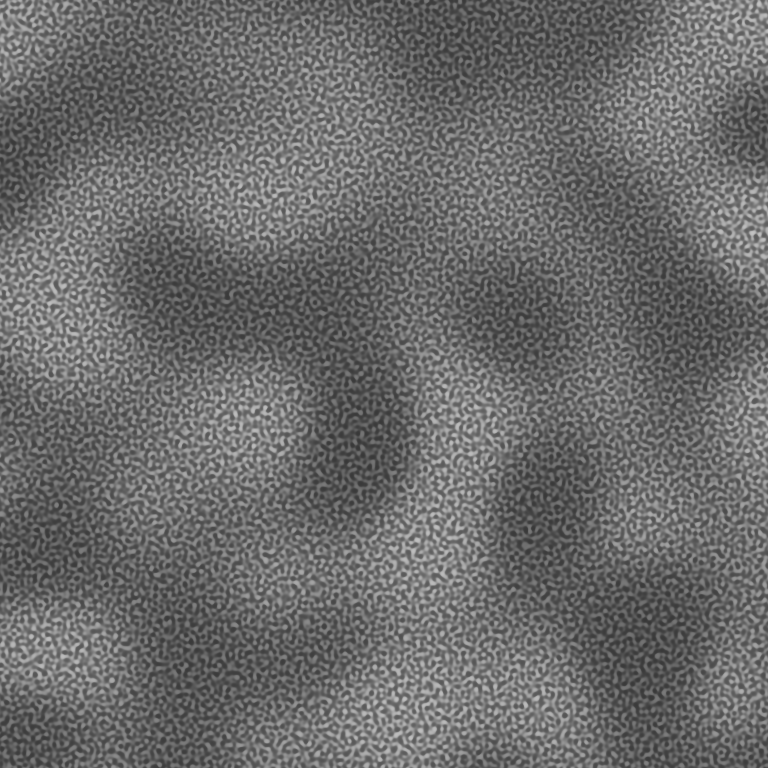
Give the GLSL for this texture, as a three.js fragment shader.

```glsl
// Fine grey worm-like grain under broad soft clouds of light and shade.
// Both layers are band-limited sums of plane waves in scattered directions;
// they are soft-limited, then multiplied into a mid grey as exposure.

varying vec2 vUv;

const float PI = 3.14159;
const int WAVES = 56;

// Frequency bands, in cycles across the canvas
const vec2 CLOUD_BAND = vec2(1.2, 5.4);
const vec2 GRAIN_BAND = vec2(58.0, 140.0);

// Tone: middle grey and the strength of each layer
const float MID_GREY = 0.405;
const float CLOUD_STRENGTH = 0.165;
const float GRAIN_STRENGTH = 0.23;

const float CLOUD_SEED = 17.0;
const float GRAIN_SEED = 141.0;

float hash(float n) {
  return fract(sin(n * 12.9898) * 43758.55);
}

// Isotropic random field with unit variance, limited to a frequency band
float waveField(vec2 p, vec2 band, float seed) {
  float sum = 0.0;
  for (int i = 0; i < WAVES; i++) {
    float n = float(i);
    float angle = PI * (n + hash(n + seed)) / float(WAVES);
    float frequency = mix(band.x, band.y, fract(n * 0.618 + hash(seed)));
    float phase = hash(n * 1.7 + seed + 53.0);
    vec2 direction = vec2(cos(angle), sin(angle));
    sum += cos(2.0 * PI * (frequency * dot(p, direction) + phase));
  }
  return sum * sqrt(2.0 / float(WAVES));
}

// Flattens the extremes so that ridges and hollows keep an even tone
float softLimit(float x) {
  return 1.25 * x / sqrt(1.0 + 0.5 * x * x);
}

void main() {
  float cloud = softLimit(waveField(vUv, CLOUD_BAND, CLOUD_SEED));
  float grain = softLimit(waveField(vUv, GRAIN_BAND, GRAIN_SEED));

  // Exponential exposure: the grain contrast grows in lighter areas
  float grey = MID_GREY * exp(CLOUD_STRENGTH * cloud + GRAIN_STRENGTH * grain);
  gl_FragColor = vec4(vec3(grey), 1.0);
}
```
